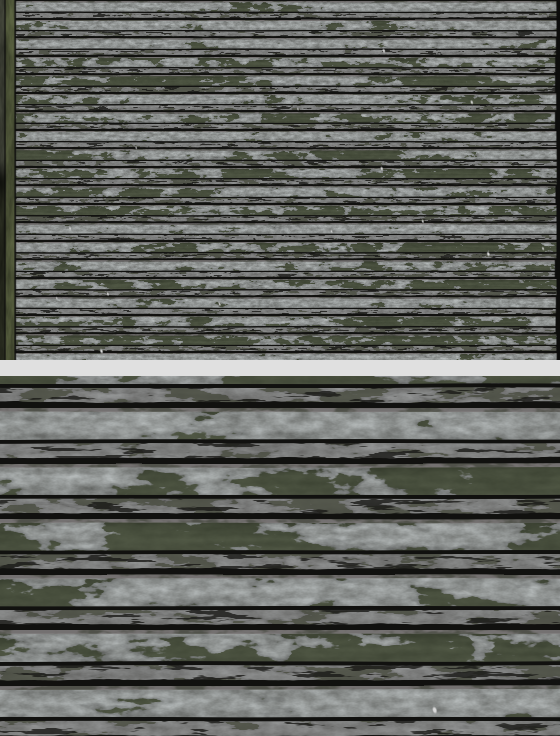
Top: the whole. Bottom: its middle third, enlarged.
Write a Shadertoy shader that draws this texture.

```glsl
// Weathered roller shutter: ribbed slats of peeling grey paint over green, with side rails.

const float SLATS = 19.45;        // slat repeats down the canvas
const float PHASE = 0.06;         // gap above the first slat, in slats
const vec3 GREEN_DARK  = vec3(0.21, 0.235, 0.175);
const vec3 GREEN_LIGHT = vec3(0.35, 0.38, 0.30);
const vec3 GREY_DARK   = vec3(0.43, 0.44, 0.43);
const vec3 GREY_LIGHT  = vec3(0.71, 0.73, 0.73);
const vec3 PRIMER      = vec3(0.50, 0.485, 0.485);
const vec3 SHADOW      = vec3(0.065, 0.065, 0.058);

float hash(vec2 p) {
    vec3 q = fract(p.xyx * vec3(0.1031, 0.1030, 0.0973));
    q += dot(q, q.yzx + 33.33);
    return fract((q.x + q.y) * q.z);
}

float cornerGradient(vec2 cell, vec2 offset) {
    float angle = 6.2832 * hash(cell);
    return dot(vec2(cos(angle), sin(angle)), offset);
}

float gradientNoise(vec2 p) {
    vec2 i = floor(p), f = fract(p);
    vec2 u = f * f * f * (f * (f * 6.0 - 15.0) + 10.0);
    vec2 e = vec2(1.0, 0.0);
    float low  = mix(cornerGradient(i, f), cornerGradient(i + e, f - e), u.x);
    float high = mix(cornerGradient(i + e.yx, f - e.yx), cornerGradient(i + 1.0, f - 1.0), u.x);
    return mix(low, high, u.y);
}

float fbm(vec2 p) {
    float sum = 0.0, gain = 1.0;
    for (int i = 0; i < 4; i++) {
        sum += gain * gradientNoise(p);
        p = p * 2.07 + 17.3;
        gain *= 0.55;
    }
    return sum;
}

float band(float v, float start, float end, float blur) {
    return smoothstep(start - blur, start + blur, v) - smoothstep(end - blur, end + blur, v);
}

// Peeled paint: a grey coat survives where the wear field is positive.
vec3 peelingPaint(vec2 p, float wear, float shade) {
    float mottle = fbm(p * vec2(48.0, 95.0) + 5.0);
    float streak = gradientNoise(p * vec2(8.0, 170.0));
    vec3 green = mix(GREEN_DARK, GREEN_LIGHT, clamp(shade + 0.3 * streak + 0.2 * mottle, 0.0, 1.0));
    vec3 grey = mix(GREY_DARK, GREY_LIGHT, clamp(0.53 + 0.55 * mottle + 0.3 * streak, 0.0, 1.0));
    // Thin, half-worn paint leaves a duller margin around each flake
    grey *= mix(0.84, 1.0, smoothstep(0.0, 0.25, wear));
    return mix(green, grey, smoothstep(-0.04, 0.05, wear + 0.15 * mottle));
}

vec3 slat(vec2 p, float id, float v, float blur) {
    // Each slat has its own wear level, drifting in long runs along its length.
    vec2 q = p + vec2(id * 3.7, id * 1.9);
    float level = mix(-0.10, 0.50, hash(vec2(id, 4.0)))
                + 0.85 * gradientNoise(vec2(p.x * 2.1 + id * 5.3, id * 2.37));

    // Broad face, greyest along its upper edge
    float wear = 0.85 * fbm(q * vec2(14.0, 38.0)) + level + 0.30 * (0.30 - v);
    vec3 face = peelingPaint(q, wear, 0.25 + 0.8 * v) * (0.91 + 0.09 * sin(5.6 * v));

    // Narrow rib: dull primer and flakes, split by fine horizontal cracks
    float ribWear = fbm(q * vec2(18.0, 70.0) + 31.0) + 0.5 * level + 0.10;
    vec3 rib = mix(peelingPaint(q + 2.0, ribWear, 0.5), PRIMER, 0.35) * 0.90;
    float crack = fbm(q * vec2(16.0, 150.0) + 53.0);
    rib = mix(rib, SHADOW * 1.5, 0.8 * smoothstep(0.22, 0.36, crack));

    // Rough primer lip above the face
    float rough = fbm(q * vec2(24.0, 60.0) + 71.0);
    vec3 lip = mix(GREEN_DARK, PRIMER, 0.45 + 0.55 * smoothstep(-0.3, 0.2, rough));

    // Two straight dark seams remain between the three parts
    vec3 color = mix(SHADOW, face, band(v, 0.06, 0.565, blur));
    color = mix(color, lip, 0.9 * band(v, 0.0, 0.07, blur));
    color = mix(color, rib, band(v, 0.635, 0.895 + 0.02 * rough, blur));
    return color;
}

// Sparse pale chips, one at most in each cell
float chips(vec2 p, float pixel) {
    vec2 g = p * 9.0, cell = floor(g);
    vec2 center = 0.2 + 0.6 * vec2(hash(cell + 11.0), hash(cell + 23.0));
    vec2 d = (fract(g) - center) * vec2(1.0, 0.65);
    d.x += 0.3 * d.y;
    float radius = 0.012 + 0.018 * hash(cell + 37.0);
    return step(0.88, hash(cell + 41.0)) * (1.0 - smoothstep(-9.0 * pixel, 9.0 * pixel, length(d) - radius));
}

vec3 leftRail(vec2 p, float pixel) {
    float grime = fbm(p * vec2(45.0, 9.0));
    vec3 outer = mix(vec3(0.13, 0.14, 0.10), vec3(0.22, 0.23, 0.19), smoothstep(0.49, 0.53, p.y));
    vec3 color = mix(SHADOW, outer, band(p.x, -0.01, 0.012, pixel));
    color = mix(color, vec3(0.285, 0.31, 0.205), band(p.x, 0.016, 0.040, pixel));
    float stain = exp(-pow((p.y - 0.5) * 22.0, 2.0)) * (1.0 - smoothstep(0.012, 0.024, p.x));
    return color * (1.0 + 0.35 * grime) * (1.0 - 0.45 * stain);
}

void mainImage(out vec4 fragColor, in vec2 fragCoord) {
    float pixel = 1.0 / iResolution.y;
    vec2 p = fragCoord * pixel;
    float row = (1.0 - p.y) * SLATS - PHASE + 0.02 * gradientNoise(vec2(p.x * 5.0, p.y * 25.0));
    float id = floor(row);
    vec3 color = slat(p, id, fract(row), 0.5 * SLATS * pixel);
    color = mix(color, vec3(0.85), chips(p, pixel));

    // Rails cover both ends; slat ends are slightly uneven on the right
    float rightEdge = iResolution.x * pixel - 0.009 - 0.006 * hash(vec2(id, 8.0));
    color = mix(color, SHADOW * 0.8, smoothstep(rightEdge - pixel, rightEdge + pixel, p.x));
    color = mix(leftRail(p, pixel), color, smoothstep(0.0445 - pixel, 0.0445 + pixel, p.x));
    fragColor = vec4(color, 1.0);
}
```
